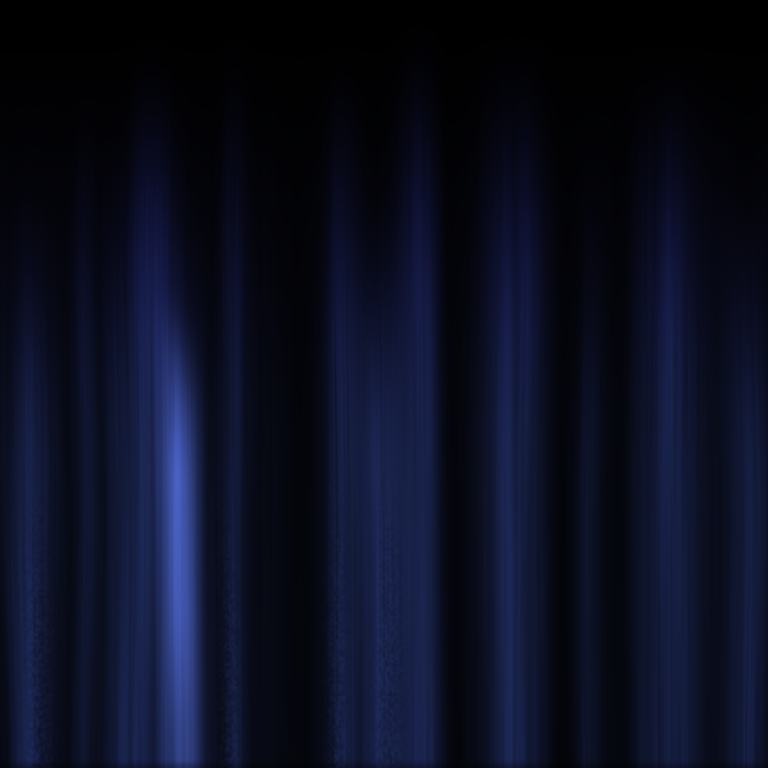
A WebGL 2 fragment shader for this background:

```glsl
#version 300 es
precision highp float;
// Dark blue velvet curtain: soft vertical folds, one bright fold, brushed fibres.

#define AMBIENT 0.13
#define FIBRE 0.42
#define GRAIN 0.20
#define SWAY 0.008
#define HIGHLIGHT 1.08
#define FOLDS 12

uniform vec2 u_resolution;
out vec4 outColor;

const vec3 NIGHT = vec3(0.006, 0.007, 0.014);
const vec3 INDIGO = vec3(0.125, 0.145, 0.46);
const vec3 STEEL = vec3(0.155, 0.220, 0.475);
const vec3 GLOW = vec3(0.190, 0.245, 0.480);

// Each fold: centre x, half width, height where it fades, strength
const vec4 folds[FOLDS] = vec4[FOLDS](
    vec4(0.040, 0.026, 0.72, 0.42), vec4(0.112, 0.014, 0.85, 0.20),
    vec4(0.162, 0.022, 0.78, 0.28), vec4(0.196, 0.026, 0.92, 0.34),
    vec4(0.305, 0.014, 0.92, 0.36), vec4(0.447, 0.019, 0.90, 0.46),
    vec4(0.495, 0.027, 0.72, 0.50), vec4(0.548, 0.024, 0.94, 0.44),
    vec4(0.670, 0.035, 0.92, 0.44), vec4(0.768, 0.014, 0.74, 0.20),
    vec4(0.875, 0.042, 0.90, 0.42), vec4(0.972, 0.022, 0.74, 0.42));

float hash(vec2 p) {
    vec3 q = fract(vec3(p.xyx) * 0.1031);
    q += dot(q, q.yzx + 33.33);
    return fract((q.x + q.y) * q.z);
}

float noise(vec2 p) {
    vec2 cell = floor(p), f = fract(p);
    f = f * f * (3.0 - 2.0 * f);
    return mix(mix(hash(cell), hash(cell + vec2(1, 0)), f.x),
               mix(hash(cell + vec2(0, 1)), hash(cell + vec2(1, 1)), f.x), f.y);
}

float bell(float d, float width) {
    return exp(-d * d / (width * width));
}

// 1 below the top of a fold, 0 above it
float fadeBelow(float y, float top, float softness) {
    return 1.0 - smoothstep(top - softness, top + 0.06, y);
}

// Long thin vertical threads in three sizes, centred on zero
float fibres(vec2 p) {
    float broad = noise(vec2(p.x * 55.0, p.y * 1.5));
    float medium = noise(vec2(p.x * 150.0 + 17.0, p.y * 2.5));
    float fine = noise(vec2(p.x * 380.0 + 41.0, p.y * 4.0));
    return broad * 0.45 + medium * 0.3 + fine * 0.25 - 0.5;
}

void main() {
    vec2 uv = gl_FragCoord.xy / u_resolution;
    vec2 p = uv;
    p.x += SWAY * (noise(vec2(uv.x * 9.0, uv.y * 3.0)) - 0.5);

    // Soft folds over the dim cloth
    float light = AMBIENT * fadeBelow(uv.y, 0.92, 0.5);
    for (int i = 0; i < FOLDS; i++) {
        vec4 fold = folds[i];
        light += fold.w * bell(p.x - fold.x, fold.y) * fadeBelow(uv.y, fold.z, 0.36);
    }

    // Deep valleys between folds
    float valley = bell(p.x - 0.39, 0.028) + bell(p.x - 0.59, 0.02)
                 + bell(p.x - 0.735, 0.018) + bell(p.x - 0.81, 0.018);
    light *= 1.0 - 0.55 * min(valley, 1.0);

    // Bright fold, leaning left as it climbs
    float centre = 0.241 - 0.012 * uv.y - 0.028 * smoothstep(0.45, 0.85, uv.y);
    float shine = bell(p.x - centre, 0.021) * (1.0 - smoothstep(0.36, 0.64, uv.y));
    shine *= 0.72 + 0.28 * smoothstep(0.0, 0.22, uv.y);
    light += 0.30 * bell(p.x - centre, 0.034) * fadeBelow(uv.y, 0.88, 0.4);

    // Threads and rough nap near the hem
    float threads = 1.0 + FIBRE * 2.0 * fibres(p);
    float rough = bell(p.x - 0.05, 0.018) + bell(p.x - 0.30, 0.012)
                + bell(p.x - 0.44, 0.014) + bell(p.x - 0.505, 0.018);
    float nap = noise(uv * vec2(330.0, 260.0)) - 0.5;
    nap *= GRAIN * rough * (1.0 - smoothstep(0.1, 0.5, uv.y));
    light = max(light * threads + nap, 0.0);
    shine *= mix(1.0, threads, 0.45);

    // Indigo above, steel blue below
    vec3 cloth = mix(STEEL, INDIGO, smoothstep(0.35, 0.85, uv.y));
    vec3 color = NIGHT * fadeBelow(uv.y, 0.98, 0.3) + cloth * light;
    color += GLOW * HIGHLIGHT * shine;
    color *= 0.7 + 0.3 * smoothstep(0.0, 0.012, uv.y);
    outColor = vec4(color, 1.0);
}
```
